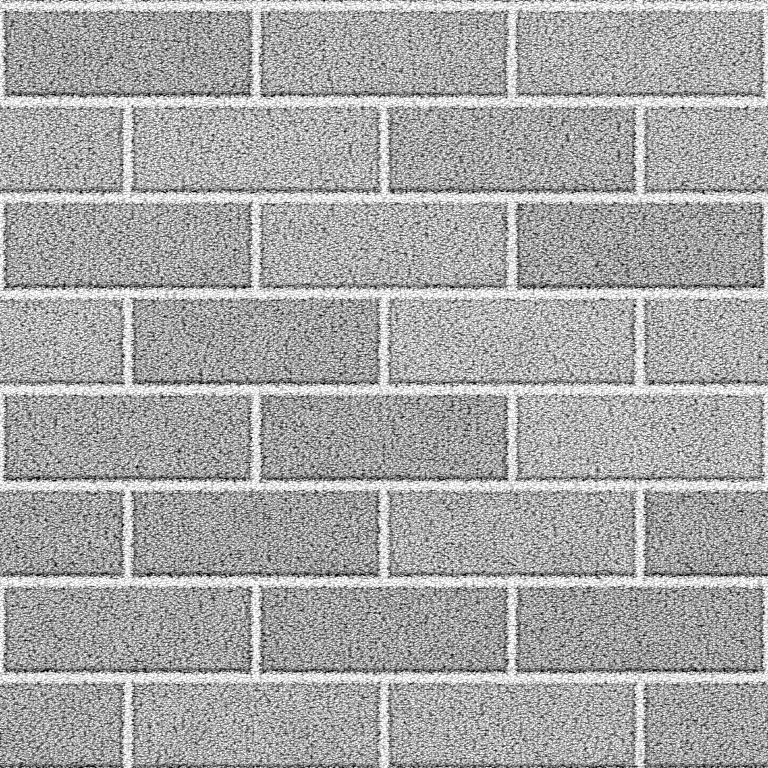
A Shadertoy shader for this texture:

```glsl
#define BRICKS vec2(3.0, 8.0)
#define ROW_SHIFT 0.0625
#define BRICK_HALF vec2(0.1612, 0.0562)
#define BRICK_GREY 0.612
#define MORTAR_GREY 0.875
#define TINT_RANGE 0.09
#define GRAIN_COARSE vec2(180.0, 410.0)
#define GRAIN_FINE vec2(370.0, 470.0)
#define GRAIN_CONTRAST 0.7
#define RIM_DARKNESS 0.3
#define RAGGEDNESS 0.003
#define MORTAR_SOFTNESS 0.0028

const float TAU = 6.2831853;

vec2 hash2(vec2 p) {
    vec3 q = fract(p.xyx * vec3(0.1031, 0.1030, 0.0973));
    q += dot(q, q.yzx + 33.33);
    return fract((q.xx + q.yz) * q.zy);
}

// Distance to the nearest scattered point; wraps after "count" cells
float cellular(vec2 uv, vec2 count) {
    vec2 p = uv * count;
    vec2 cell = floor(p);
    float nearest = 4.0;
    for (int y = -1; y <= 1; y++) {
        for (int x = -1; x <= 1; x++) {
            vec2 neighbour = cell + vec2(x, y);
            vec2 offset = neighbour + hash2(mod(neighbour, count)) - p;
            nearest = min(nearest, dot(offset, offset));
        }
    }
    return sqrt(nearest);
}

// Slow waviness, periodic over the canvas
float wave(vec2 uv) {
    return 0.45 * sin(TAU * (17.0 * uv.x + 5.0 * uv.y))
         + 0.35 * sin(TAU * (41.0 * uv.x - 23.0 * uv.y))
         + 0.30 * sin(TAU * (73.0 * uv.x + 61.0 * uv.y));
}

// Soft line that runs "width" inside an edge
float rimLine(float inset, float width) {
    float t = (inset - width) / width;
    return exp(-t * t);
}

void mainImage(out vec4 fragColor, in vec2 fragCoord) {
    vec2 uv = fragCoord / iResolution.xy;
    float pixel = 1.0 / min(iResolution.x, iResolution.y);

    // Running bond: alternate rows move by half a brick
    vec2 grid = uv * BRICKS + vec2(0.0, ROW_SHIFT);
    float row = floor(grid.y);
    grid.x += 0.5 * (1.0 - mod(row, 2.0));
    vec2 brickId = mod(floor(grid), BRICKS);
    vec2 local = (fract(grid) - 0.5) / BRICKS;

    // Short horizontal streaks, fine speckle and a faint broad mottle
    vec2 bent = uv + vec2(0.0, 0.0014 * wave(uv.yx + uv));
    float streaks = 0.46 - cellular(bent, GRAIN_COARSE);
    float speckle = 0.46 - cellular(uv, GRAIN_FINE);
    float grain = GRAIN_CONTRAST * (streaks + 0.75 * speckle);
    float mottle = 0.05 * (0.46 - cellular(uv, vec2(12.0, 40.0)));

    // Distances from the brick edges, positive inside
    float jitter = 0.0004 * wave(uv) - RAGGEDNESS * grain;
    vec2 inset = BRICK_HALF - abs(local) + jitter;
    float fromBottom = BRICK_HALF.y + local.y + jitter + 0.0005 * wave(uv);
    float fromTop = BRICK_HALF.y - local.y + jitter;
    float inside = min(inset.x, inset.y);
    float softness = MORTAR_SOFTNESS + pixel;
    float mortarMask = 1.0 - smoothstep(-softness, softness, inside);

    // Dark rim, heaviest along the bottom
    float rim = max(rimLine(fromBottom, 0.0032), 0.8 * rimLine(inset.x, 0.0024));
    rim = max(rim, 0.45 * rimLine(fromTop, 0.002));

    float tint = TINT_RANGE * (hash2(brickId + 7.0).x - 0.5);
    float brick = BRICK_GREY + tint + mottle + grain - RIM_DARKNESS * rim;
    float mortar = MORTAR_GREY + 0.65 * grain;
    float grey = mix(brick, mortar, mortarMask);
    fragColor = vec4(vec3(clamp(grey, 0.0, 1.0)), 1.0);
}
```
